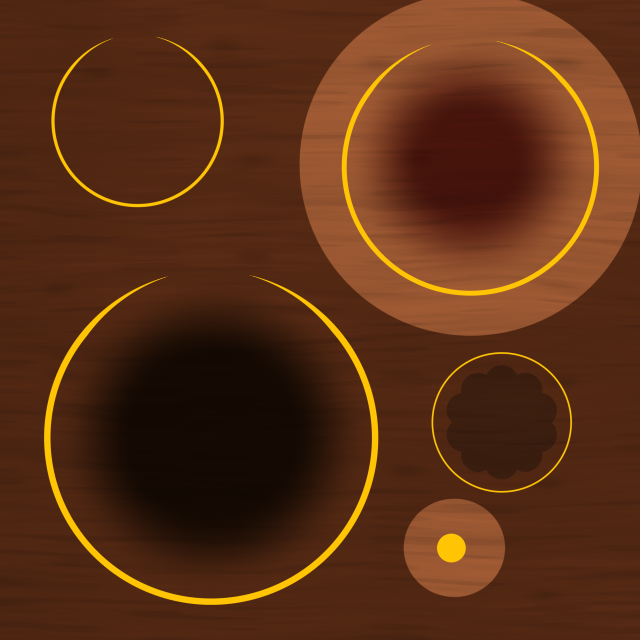
Give the GLSL for this background, as a three.js fragment shader.

```glsl
// Dark wooden board with tapered gold rings, soft shadowed wells, discs and a rosette.
varying vec2 vUv;

const vec3 WOOD = vec3(0.325, 0.158, 0.076);
const vec3 LIGHT_WOOD = vec3(0.600, 0.340, 0.195);
const vec3 DARK_WELL = vec3(0.080, 0.038, 0.010);
const vec3 RED_WELL = vec3(0.275, 0.078, 0.045);
const vec3 ROSETTE = vec3(0.225, 0.115, 0.058);
const vec3 GOLD = vec3(1.0, 0.770, 0.015);

const float EDGE = 0.0011;          // half width of smoothed edges
const float TAPER = 0.63;           // angle over which a ring reaches full width
const float GRAIN = 0.20;           // strength of the wood grain
const float KNOT = 0.13;            // strength of the knots
const float PETALS = 10.0;
const float PETAL_ORBIT = 0.0625;
const float PETAL_RADIUS = 0.0267;
const float TAU = 6.2831853;

const vec2 LARGE_CENTER = vec2(0.330, 0.316);
const vec2 MEDIUM_CENTER = vec2(0.735, 0.739);
const vec2 SMALL_CENTER = vec2(0.215, 0.811);
const vec2 ROSETTE_CENTER = vec2(0.784, 0.340);
const vec2 PLATE_CENTER = vec2(0.7357, 0.743);
const vec2 BUTTON_CENTER = vec2(0.710, 0.144);
const vec2 DOT_CENTER = vec2(0.7053, 0.1437);

float hash(vec2 p) {
  return fract(sin(dot(p, vec2(127.1, 311.7))) * 43758.5453);
}

float noise(vec2 p) {
  vec2 i = floor(p), f = fract(p);
  f = f * f * (3.0 - 2.0 * f);
  return mix(mix(hash(i), hash(i + vec2(1.0, 0.0)), f.x),
             mix(hash(i + vec2(0.0, 1.0)), hash(i + vec2(1.0, 1.0)), f.x), f.y);
}

float fbm(vec2 p) {
  float sum = 0.0, amp = 0.5;
  for (int i = 0; i < 4; i++) {
    sum += amp * noise(p);
    p = p * 2.03 + 17.3;
    amp *= 0.5;
  }
  return sum;
}

// One faint flattened knot per cell, kept clear of the cell borders
float knots(vec2 p) {
  vec2 grid = p * vec2(4.0, 6.0);
  vec2 cell = floor(grid);
  vec2 spot = 0.35 + 0.3 * vec2(hash(cell), hash(cell + 5.7));
  vec2 d = (fract(grid) - spot) * vec2(1.0, 1.9);
  return exp(-dot(d, d) * 90.0) * step(0.5, hash(cell + 9.1));
}

// Brightness factor of horizontal grain with fine dark streaks
float woodGrain(vec2 p) {
  float bend = 0.018 * noise(p * vec2(5.0, 9.0));
  vec2 q = vec2(p.x, p.y + bend);
  float bands = fbm(q * vec2(2.5, 30.0)) - 0.47;
  float fibres = fbm(q * vec2(9.0, 170.0) + 31.0) - 0.47;
  float streak = smoothstep(0.66, 0.85, noise(q * vec2(8.0, 120.0) + 8.0));
  return 1.0 + GRAIN * (0.7 * bands + 0.6 * fibres) - 0.07 * streak - KNOT * knots(q);
}

float fill(float dist) {
  return 1.0 - smoothstep(-EDGE, EDGE, dist);
}

float disc(vec2 p, vec2 center, float radius) {
  return fill(length(p - center) - radius);
}

float well(vec2 p, vec2 center, float inner, float outer) {
  return 1.0 - smoothstep(inner, outer, length(p - center));
}

// Ring open at the top; gap holds the left and right tip angles from vertical
float taperedRing(vec2 p, vec2 center, float radius, float width, vec2 gap) {
  vec2 d = p - center;
  float angle = atan(d.x, d.y);
  float t = clamp((abs(angle) - (angle < 0.0 ? gap.x : gap.y)) / TAPER, 0.0, 1.0);
  float r = length(d);
  return fill(max(r - radius, radius - width * t - r)) * smoothstep(0.0, 0.06, t);
}

float rosette(vec2 p) {
  vec2 d = p - ROSETTE_CENTER;
  float sector = TAU / PETALS;
  float angle = mod(atan(d.x, d.y) + 0.5 * sector, sector) - 0.5 * sector;
  vec2 folded = length(d) * vec2(sin(angle), cos(angle));
  float petal = length(folded - vec2(0.0, PETAL_ORBIT)) - PETAL_RADIUS;
  return fill(min(petal, length(d) - PETAL_ORBIT));
}

void main() {
  vec2 p = vUv;

  // Board, plates and shaded wells
  vec3 color = WOOD * (1.0 + 0.12 * (noise(p * vec2(3.0, 2.5) + 4.0) - 0.5));
  color = mix(color, LIGHT_WOOD, disc(p, PLATE_CENTER, 0.2676));
  vec2 button = (p - BUTTON_CENTER) * vec2(0.97, 1.0);
  color = mix(color, LIGHT_WOOD, fill(length(button) - 0.0768));
  color = mix(color, RED_WELL, well(p, vec2(0.7335, 0.748), 0.070, 0.192));
  color = mix(color, DARK_WELL, well(p, vec2(0.332, 0.320), 0.125, 0.248));
  color = mix(color, ROSETTE, rosette(p));
  color *= woodGrain(p);

  // Gold rings and dot
  float gold = taperedRing(p, LARGE_CENTER, 0.2611, 0.0100, vec2(0.25, 0.222));
  gold = max(gold, taperedRing(p, MEDIUM_CENTER, 0.2010, 0.0077, vec2(0.295, 0.185)));
  gold = max(gold, taperedRing(p, SMALL_CENTER, 0.1347, 0.0050, vec2(0.28, 0.20)));
  gold = max(gold, fill(abs(length(p - ROSETTE_CENTER) - 0.1084) - 0.0013));
  gold = max(gold, disc(p, DOT_CENTER, 0.0225));
  gl_FragColor = vec4(mix(color, GOLD, gold), 1.0);
}
```
